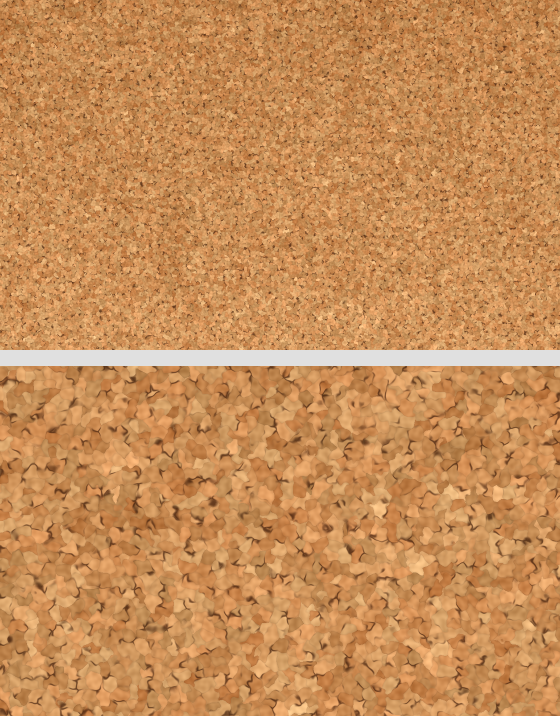
Top: the whole. Bottom: its middle third, enlarged.
Write a WebGL 2 fragment shader that draws this texture.

```glsl
#version 300 es
precision highp float;

uniform vec2 u_resolution;
out vec4 fragColor;

// Three random values in 0..1 for an integer cell
vec3 hash3(vec2 cell, int seed) {
    uvec3 v = uvec3(ivec3(ivec2(cell), seed)) * 1664525u + 1013904223u;
    v.x += v.y * v.z;
    v.y += v.z * v.x;
    v.z += v.x * v.y;
    v ^= v >> 16u;
    v.x += v.y * v.z;
    v.y += v.z * v.x;
    v.z += v.x * v.y;
    return vec3(v) * exp2(-32.0);
}

float cornerSlope(vec2 cell, vec2 offset, int seed) {
    float angle = 6.2832 * hash3(cell, seed).x;
    return dot(vec2(cos(angle), sin(angle)), offset);
}

// Gradient noise, roughly -0.7..0.7
float gradientNoise(vec2 p, int seed) {
    vec2 i = floor(p), f = p - i;
    vec2 u = f * f * f * (f * (f * 6.0 - 15.0) + 10.0);
    vec2 e = vec2(1.0, 0.0);
    float low = mix(cornerSlope(i, f, seed), cornerSlope(i + e, f - e, seed), u.x);
    float high = mix(cornerSlope(i + e.yx, f - e.yx, seed), cornerSlope(i + 1.0, f - 1.0, seed), u.x);
    return mix(low, high, u.y);
}

// Stretched cells of uneven size: returns the gap to the next grain, and the grain's cell
float nearestGrain(vec2 p, out vec2 grain) {
    vec2 base = floor(p);
    float first = 9.0, second = 9.0;
    grain = base;
    for (int y = -1; y <= 1; y++) {
        for (int x = -1; x <= 1; x++) {
            vec2 cell = base + vec2(x, y);
            vec3 r = hash3(cell, 1);
            vec2 d = p - cell - r.xy;
            float c = cos(3.1416 * r.z), s = sin(3.1416 * r.z);
            float dist = length(mat2(c, s, -s, c) * d * vec2(0.8, 1.25));
            dist -= 0.25 * fract(r.z * 37.0);
            if (dist < first) {
                second = first;
                first = dist;
                grain = cell;
            } else {
                second = min(second, dist);
            }
        }
    }
    return second - first;
}

vec3 corkColor(vec2 p) {
    // Grains with ragged outlines
    vec2 warp = vec2(gradientNoise(p * 130.0, 2), gradientNoise(p * 130.0, 3));
    vec2 grain;
    float gap = nearestGrain(p * 92.0 + 0.5 * warp, grain);
    vec3 r = hash3(grain, 4);

    // Tone of each grain, its inner texture and the broad mottling
    float tone = 0.7 + 0.58 * (r.x - 0.5);
    tone += 0.36 * gradientNoise(p * 170.0, 5);
    tone += 0.14 * gradientNoise(p * vec2(13.0, 19.0), 6);
    tone += 0.08 * gradientNoise(p * vec2(3.0, 5.0), 7);
    tone -= 0.22 * (p.y - 0.5);
    tone += 0.24 * smoothstep(0.94, 0.97, r.z);

    // Grains lean towards rust or straw
    vec3 color = mix(vec3(0.60, 0.36, 0.155), vec3(0.905, 0.67, 0.435), tone);
    color += vec3(0.008, -0.032, -0.036) * (2.0 * r.y - 0.9);

    // Faint seams everywhere, short dark pits where grains pack loosely
    float seam = 1.0 - smoothstep(0.0, 0.3, gap);
    float pit = smoothstep(0.06, 0.4, gradientNoise(p * 85.0, 8));
    return color * (1.0 - seam * (0.06 + pit * vec3(0.46, 0.54, 0.60)));
}

void main() {
    // Four samples per pixel smooth the grain edges
    vec3 color = vec3(0.0);
    for (int i = 0; i < 4; i++) {
        vec2 offset = vec2(i & 1, i >> 1) * 0.5 - 0.25;
        color += corkColor((gl_FragCoord.xy + offset) / u_resolution.y);
    }
    fragColor = vec4(clamp(color * 0.25, 0.0, 1.0), 1.0);
}
```
